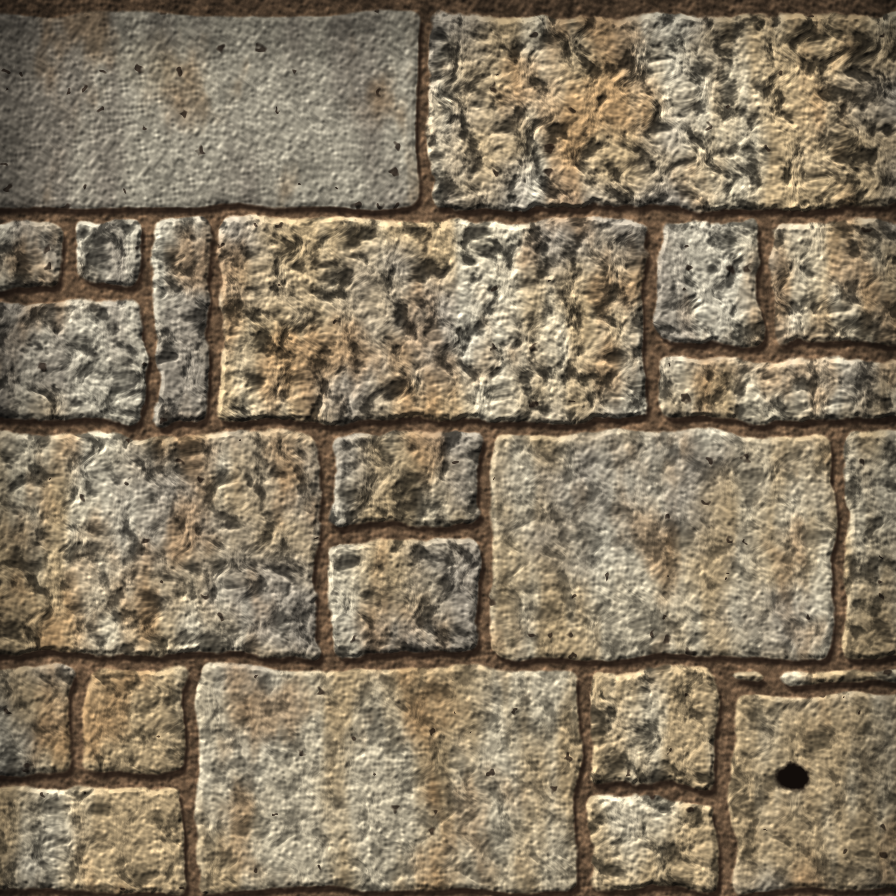
Write a Shadertoy shader that draws this texture.

```glsl
const vec3 PALE = vec3(0.67, 0.645, 0.57);
const vec3 GREY = vec3(0.50, 0.47, 0.42);
const vec3 TAN = vec3(0.57, 0.50, 0.385);
const vec3 RUST = vec3(0.49, 0.36, 0.23);
const vec3 MORTAR = vec3(0.39, 0.31, 0.235);
const vec3 SHADOW = vec3(0.12, 0.085, 0.065);
const vec2 TO_LIGHT = vec2(-0.5, 0.87);
const mat2 TILT = mat2(0.8, 0.6, -0.6, 0.8);

// Courses from the bottom up: bed heights, then four columns per course
const float BED[5] = float[5](0.0, 0.262, 0.522, 0.762, 0.99);
const vec4 LEFT[4] = vec4[4](vec4(-0.03, 0.216, 0.652, 0.81), vec4(-0.03, 0.362, 0.545, 0.936),
                             vec4(-0.03, 0.168, 0.241, 0.725), vec4(-0.03, 0.474, 1.03, 1.1));
// Height of a horizontal split, and an upright joint above it (0 is none)
const vec4 SPLIT[4] = vec4[4](vec4(0.127, 0.0, 0.113, 0.231), vec4(0.0, 0.405, 0.0, 0.0),
                              vec4(0.672, 0.0, 0.0, 0.607), vec4(0.0));
const vec4 UPRIGHT[4] = vec4[4](vec4(0.089, 0.0, 0.0, 0.863), vec4(0.0),
                                vec4(0.075, 0.0, 0.0, 0.857), vec4(0.0));
const vec4 ROUGH[4] = vec4[4](vec4(0.6, 0.4, 0.8, 0.5), vec4(0.75, 0.8, 0.45, 0.7),
                              vec4(0.8, 0.8, 1.0, 0.8), vec4(0.1, 1.0, 1.0, 1.0));

struct Stone { float dist; float rough; float id; };

float hash(vec2 p) {
    return fract(sin(dot(p, vec2(127.1, 311.7))) * 43758.5);
}

float noise(vec2 p) {
    vec2 i = floor(p), f = fract(p);
    f = f * f * (3.0 - 2.0 * f);
    return mix(mix(hash(i), hash(i + vec2(1, 0)), f.x),
               mix(hash(i + vec2(0, 1)), hash(i + vec2(1, 1)), f.x), f.y);
}

float fbm(vec2 p) {
    float sum = 0.0, amp = 0.53;
    for (int i = 0; i < 4; i++) {
        sum += amp * noise(p);
        p = mat2(1.6, 1.2, -1.2, 1.6) * p + 7.3;
        amp *= 0.5;
    }
    return sum;
}

float roundedBox(vec2 p, vec2 halfSize, float radius) {
    vec2 q = abs(p) - halfSize + radius;
    return length(max(q, 0.0)) + min(max(q.x, q.y), 0.0) - radius;
}

// Sparse ragged holes, one per grid cell at most
float pits(vec2 p, float density) {
    p += 0.35 * vec2(noise(p * 4.0), noise(p * 4.0 + 9.0));
    vec2 cell = floor(p);
    vec2 centre = 0.3 + 0.4 * vec2(hash(cell + 3.1), hash(cell + 8.7));
    float radius = 0.08 + 0.2 * hash(cell + 5.5);
    return step(hash(cell), density) * smoothstep(radius, radius * 0.4, length(fract(p) - centre));
}

Stone stoneAt(vec2 p) {
    vec2 q = p + 0.012 * (vec2(noise(p * 19.0), noise(p * 19.0 + 40.0)) - 0.5);
    int row = 0, col = 0;
    for (int i = 1; i < 4; i++) if (q.y > BED[i]) row = i;
    for (int i = 1; i < 4; i++) if (q.x > LEFT[row][i]) col = i;
    vec2 lo = vec2(LEFT[row][col], BED[row]);
    vec2 hi = vec2(col < 3 ? LEFT[row][min(col + 1, 3)] : 1.03, BED[row + 1]);
    float split = SPLIT[row][col], upright = UPRIGHT[row][col];
    if (split > 0.0 && q.y < split) hi.y = split;
    else if (split > 0.0) {
        lo.y = split;
        if (upright > 0.0 && q.x < upright) hi.x = upright;
        else lo.x = max(lo.x, upright);
    }
    float inset = split > 0.0 ? 0.008 : 0.0065;
    vec2 centre = 0.5 * (lo + hi);
    float d = roundedBox(q - centre, 0.5 * (hi - lo) - inset, 0.012);
    float rough = ROUGH[row][col];
    d += (0.004 + 0.010 * rough) * (fbm(p * 45.0) - 0.5);
    return Stone(d, rough, hash(floor(centre * 97.0)));
}

// Craggy pattern shared by relief and hollows
float crags(vec2 p) {
    return fbm(TILT * p * 72.0 + 1.2 * noise(p * 40.0));
}

float surfaceHeight(vec2 p, Stone s) {
    float lumps = crags(p), grain = noise(TILT * p * 250.0);
    float stone = 0.8 + 2.0 * s.rough * lumps + 0.5 * grain;
    return mix(0.6 * grain + 0.5 * lumps, stone, smoothstep(0.002, -0.007, s.dist));
}

vec3 stoneColour(vec2 p, Stone s) {
    float warmth = fbm(p * 7.0 + s.id * 9.0) + 0.3 * (s.id - 0.5) + 0.35 * (0.42 - p.y);
    vec3 colour = mix(GREY, TAN, smoothstep(0.3, 0.65, warmth));
    float streak = fbm(vec2(p.x * 17.0, p.y * 4.0) + s.id * 20.0);
    colour = mix(colour, PALE, 0.7 * smoothstep(0.42, 0.7, streak));
    colour = mix(colour, RUST, 0.45 * smoothstep(0.52, 0.78, fbm(p * vec2(19.0, 10.0) + 31.0)));
    // Dark hollows, speckle and pits
    float hollow = smoothstep(0.27, 0.54, crags(p));
    colour *= (0.95 + 0.1 * s.id) * mix(1.0, mix(0.42, 1.2, hollow), min(1.0, s.rough + 0.1));
    colour *= 0.84 + 0.32 * noise(TILT * p * 190.0 + 5.0);
    return mix(colour, SHADOW, 0.75 * pits(p * 46.0, 0.12 * (1.0 - 0.5 * s.rough)));
}

void mainImage(out vec4 fragColor, in vec2 fragCoord) {
    vec2 p = fragCoord / iResolution.xy;
    Stone s = stoneAt(p);
    float edge = max(0.002, 1.0 / iResolution.y);
    float mask = smoothstep(edge, -edge, s.dist);
    vec3 colour = mix(MORTAR * (0.5 + fbm(p * 110.0)), stoneColour(p, s), mask);
    // Relief lit from the upper left
    vec2 away = p - 0.0015 * TO_LIGHT, toward = p + 0.0015 * TO_LIGHT;
    float slope = surfaceHeight(away, stoneAt(away)) - surfaceHeight(toward, stoneAt(toward));
    colour *= 1.0 + clamp(1.05 * slope, -0.72, 0.42);
    // Shadow thrown by stones into the joints
    float shade = smoothstep(0.002, -0.004, stoneAt(p + 0.009 * TO_LIGHT).dist);
    colour = mix(colour, SHADOW, 0.8 * shade * (1.0 - mask));
    // Deep socket in the lower right block
    float socket = length(p - vec2(0.885, 0.13)) + 0.02 * (fbm(p * 60.0) - 0.5);
    colour = mix(colour, SHADOW * 0.6, smoothstep(0.019, 0.012, socket));
    // Soot toward the sides and top
    float sides = smoothstep(0.0, 0.08, min(p.x, 1.0 - p.x));
    colour *= mix(0.7, 1.0, sides) * mix(0.65, 1.0, smoothstep(0.0, 0.10, 1.0 - p.y));
    fragColor = vec4(clamp(colour, 0.0, 1.0), 1.0);
}
```
